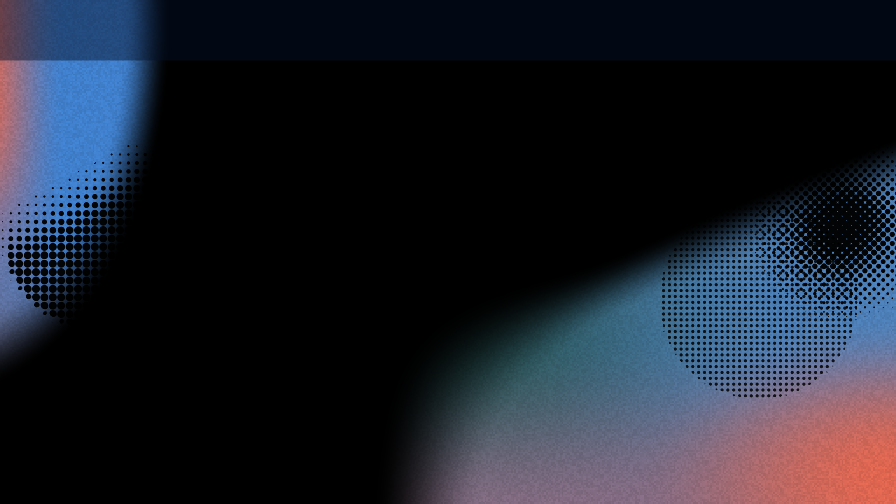
Write a WebGL 2 fragment shader that draws this background.

```glsl
#version 300 es
precision highp float;
// Two soft-edged glowing shapes on black, with a translucent navy band on top.
// An ellipse and a smooth corner of two half planes mask colour gradients;
// halftone dot grids and a fine grain are laid over them.

#define BAND_BOTTOM 0.88
#define BAND_DIM 0.52
#define LEFT_PITCH 0.01667
#define FINE_PITCH 0.0116
#define BURST_PITCH 0.0128
#define CORNER_ROUND 0.197
#define GRAIN_CELLS 288.0
#define GRAIN_AMOUNT 0.12

uniform vec2 u_resolution;
out vec4 outColor;

const vec3 NAVY  = vec3(0.008, 0.031, 0.075);
const vec3 BLUE  = vec3(0.25, 0.50, 0.80);
const vec3 STEEL = vec3(0.30, 0.50, 0.72);
const vec3 TEAL  = vec3(0.17, 0.34, 0.35);
const vec3 MAUVE = vec3(0.52, 0.42, 0.51);
const vec3 SLATE = vec3(0.40, 0.43, 0.58);
const vec3 CORAL = vec3(0.88, 0.40, 0.31);

float hash(vec2 p) {
    return fract(sin(dot(p, vec2(12.9898, 78.233))) * 43758.5453);
}

// Coverage of a round dot in a square grid; radius is a share of the pitch.
float dots(vec2 p, float pitch, float radius) {
    float dist = length(fract(p / pitch) - 0.5) - radius;
    float pixel = 1.0 / (u_resolution.y * pitch);
    return smoothstep(0.5 * pixel, -0.5 * pixel, dist) * step(0.01, radius);
}

// Tall ellipse at the left: coral rim, blue body, slate foot.
vec3 leftGlow(vec2 p) {
    float r = length((p - vec2(-0.139, 0.954)) / vec2(0.451, 0.706));
    vec3 color = mix(SLATE, BLUE, smoothstep(0.28, 0.62, p.y + 0.5 * p.x));
    float rim = 1.0 - smoothstep(-0.05, 0.13, p.x);
    color = mix(color, CORAL, rim * smoothstep(0.35, 0.80, p.y));
    return color * (1.0 - smoothstep(0.84, 1.06, r));
}

// Broad shape at the lower right: a sloped edge rounded into an upright one.
vec3 rightGlow(vec2 p) {
    float slope = dot(p - vec2(1.778, 0.678), vec2(0.371, -0.928));
    float side = p.x - 0.815;
    float gap = slope - side;
    float inside = 0.5 * (slope + side - sqrt(gap * gap + CORNER_ROUND * CORNER_ROUND));
    float soft = mix(0.105, 0.055, smoothstep(0.85, 1.25, p.x));

    vec3 color = mix(TEAL, STEEL, smoothstep(0.92, 1.62, p.x));
    float low = 1.0 - smoothstep(-0.02, 0.34, p.y - 0.08 * (p.x - 1.3));
    color = mix(color, MAUVE, low);
    float corner = length((p - vec2(1.80, 0.04)) / vec2(0.56, 0.34));
    color = mix(color, CORAL, 1.0 - smoothstep(0.05, 1.0, corner));
    return color * smoothstep(-soft, soft, inside);
}

// Dots that grow downward from a diagonal, clipped by a circle.
float leftHalftone(vec2 p) {
    float depth = dot(vec2(0.0, 0.575) - p, vec2(-0.48, 0.88));
    float clip = 0.194 - length(p - vec2(0.197, 0.537));
    float radius = mix(0.12, 0.47, smoothstep(0.0, 0.11, depth));
    radius *= step(0.0, depth) * smoothstep(-0.008, 0.012, clip);
    return dots(p + vec2(0.0036, -0.0017), LEFT_PITCH, radius);
}

// Even disc of fine dots.
float discHalftone(vec2 p) {
    float clip = 0.197 - length(p - vec2(1.505, 0.405));
    return dots(p, FINE_PITCH, 0.27 * smoothstep(-0.003, 0.003, clip));
}

// Diagonal dots that merge into a dark core.
float burstHalftone(vec2 p) {
    vec2 q = p - vec2(1.671, 0.553);
    float r = length(q);
    float radius = mix(0.67, 0.22, smoothstep(0.0, 0.18, r));
    radius *= 1.0 - smoothstep(0.155, 0.20, r);
    vec2 turned = vec2(q.x + q.y, q.y - q.x) * 0.70711;
    return dots(turned, BURST_PITCH, radius);
}

void main() {
    vec2 p = gl_FragCoord.xy / u_resolution.y;

    // Glowing shapes
    vec3 color = leftGlow(p) + rightGlow(p);

    // Grain scales with the light
    float grain = hash(floor(p * GRAIN_CELLS)) - 0.5;
    color *= 1.0 + GRAIN_AMOUNT * grain;

    // Halftone ink
    color *= 1.0 - 0.96 * leftHalftone(p);
    color *= 1.0 - 0.85 * discHalftone(p);
    color *= 1.0 - 0.97 * burstHalftone(p);

    // Navy band
    float pixel = 0.5 / u_resolution.y;
    float band = smoothstep(BAND_BOTTOM - pixel, BAND_BOTTOM + pixel, p.y);
    color = mix(color, color * BAND_DIM + NAVY, band);

    outColor = vec4(color, 1.0);
}
```
